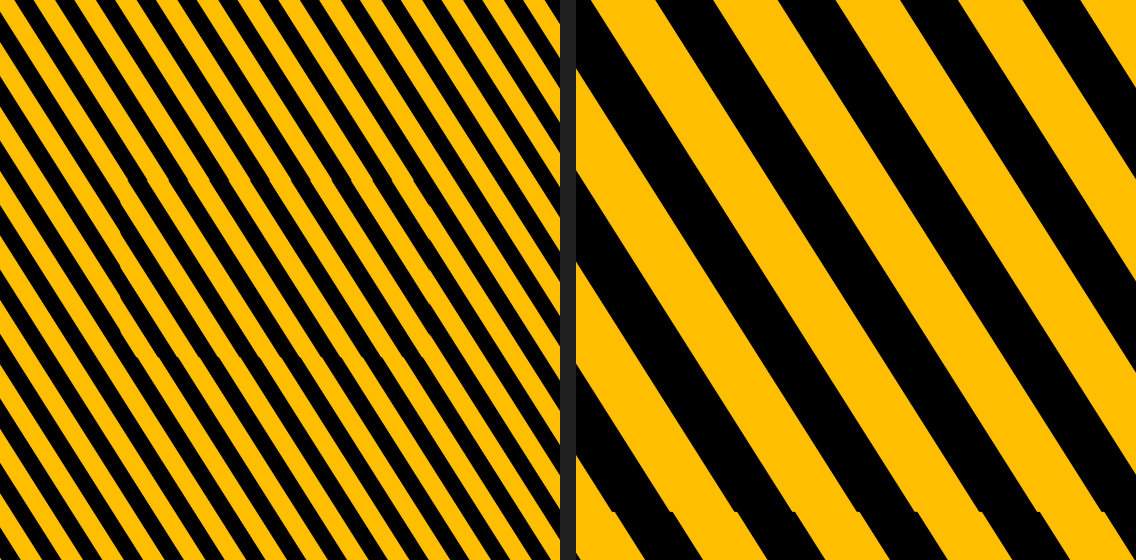
Left: the whole. Right: its middle third, enlarged.
Write a Shadertoy shader that draws this pattern.

```glsl
// Diagonal hazard stripes in amber and black, falling from upper left to lower right.
// A linear phase is repeated with fract and turned into a distance to the band edge;
// one rectangular panel carries the same stripes slightly out of register.

const vec3  AMBER        = vec3(1.0, 0.75, 0.0);
const vec3  BLACK        = vec3(0.0);
const vec2  REPEATS      = vec2(13.727, 8.688);  // stripes across and down the canvas
const float PHASE_START  = 0.178;                // phase at the upper left corner
const float AMBER_SHARE  = 0.527;                // amber part of each repeat
const vec2  PANEL_MIN    = vec2(0.215, 0.362);
const vec2  PANEL_MAX    = vec2(0.767, 0.678);
const float PANEL_SHIFT  = 0.0016;               // leftward slip, in canvas widths

// Amber coverage of a pixel, with the phase and its change per pixel.
float stripeCoverage(float phase, float phasePerPixel) {
    float halfBand = 0.5 * AMBER_SHARE;
    float fromCentre = abs(fract(phase - halfBand + 0.5) - 0.5);
    return clamp((halfBand - fromCentre) / phasePerPixel + 0.5, 0.0, 1.0);
}

// Coverage of an axis-aligned box, smoothed over one pixel.
float boxCoverage(vec2 p, vec2 lo, vec2 hi, vec2 pixel) {
    vec2 inside = clamp(min(p - lo, hi - p) / pixel + 0.5, 0.0, 1.0);
    return inside.x * inside.y;
}

void mainImage(out vec4 fragColor, in vec2 fragCoord) {
    vec2 pixel = 1.0 / iResolution.xy;
    vec2 uv = fragCoord * pixel;

    // Stripe phase, measured from the upper left corner
    float phase = dot(REPEATS, vec2(uv.x, uv.y - 1.0)) + PHASE_START;
    float phasePerPixel = length(REPEATS * pixel);

    // Field stripes, and the panel with its slipped stripes
    float field = stripeCoverage(phase, phasePerPixel);
    float slipped = stripeCoverage(phase + REPEATS.x * PANEL_SHIFT, phasePerPixel);
    float panel = boxCoverage(uv, PANEL_MIN, PANEL_MAX, pixel);

    fragColor = vec4(mix(BLACK, AMBER, mix(field, slipped, panel)), 1.0);
}
```
